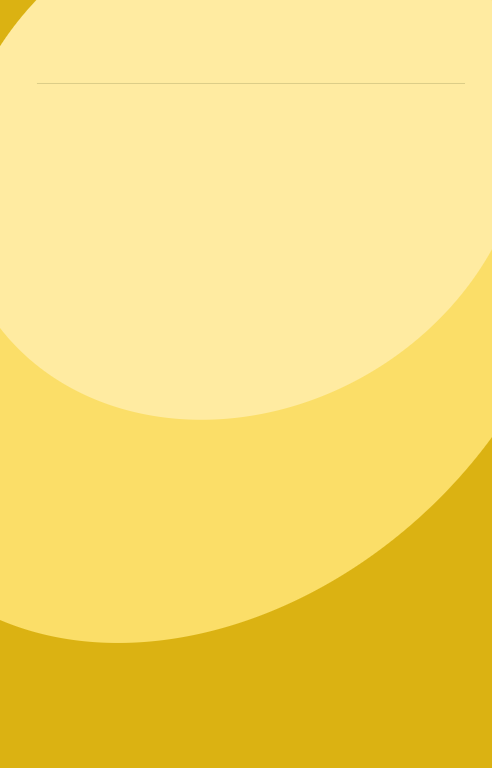
Give the GLSL for this background, as a WebGL 1 fragment shader.

```glsl
precision highp float;

uniform vec2 u_resolution;

// Lengths are in canvas heights, angles in radians
const vec3 GOLD = vec3(0.857, 0.700, 0.072);
const vec3 YELLOW = vec3(0.984, 0.870, 0.408);
const vec3 CREAM = vec3(1.000, 0.923, 0.631);
const vec3 RULE_COLOR = vec3(0.86, 0.80, 0.53);

const vec2 OUTER_CENTER = vec2(0.2788, 0.6326);
const vec2 OUTER_RADII = vec2(0.5319, 0.4064);
const float OUTER_TILT = 0.757;

const vec2 INNER_CENTER = vec2(0.3133, 0.7960);
const vec2 INNER_RADII = vec2(0.3854, 0.3279);
const float INNER_TILT = 0.512;

const vec2 RULE_CENTER = vec2(0.3268, 0.8913);
const vec2 RULE_HALF_SIZE = vec2(0.2787, 0.00065);

// Approximate signed distance to a tilted ellipse, accurate near its edge
float ellipseDistance(vec2 p, vec2 center, vec2 radii, float tilt) {
  float c = cos(tilt);
  float s = sin(tilt);
  vec2 d = p - center;
  vec2 q = vec2(c * d.x + s * d.y, c * d.y - s * d.x) / radii;
  float k = length(q);
  return k * (k - 1.0) / max(length(q / radii), 0.0001);
}

float boxDistance(vec2 p, vec2 center, vec2 halfSize) {
  vec2 d = abs(p - center) - halfSize;
  return max(d.x, d.y);
}

// Share of a pixel that lies inside the shape
float coverage(float dist, float pixel) {
  return clamp(0.5 - dist / pixel, 0.0, 1.0);
}

void main() {
  vec2 p = gl_FragCoord.xy / u_resolution.y;
  float pixel = 1.0 / u_resolution.y;

  // Nested tilted ellipses
  float outer = ellipseDistance(p, OUTER_CENTER, OUTER_RADII, OUTER_TILT);
  float inner = ellipseDistance(p, INNER_CENTER, INNER_RADII, INNER_TILT);
  vec3 color = mix(GOLD, YELLOW, coverage(outer, pixel));
  color = mix(color, CREAM, coverage(inner, pixel));

  // Thin horizontal rule
  float rule = boxDistance(p, RULE_CENTER, RULE_HALF_SIZE);
  color = mix(color, RULE_COLOR, coverage(rule, pixel));

  gl_FragColor = vec4(color, 1.0);
}
```
